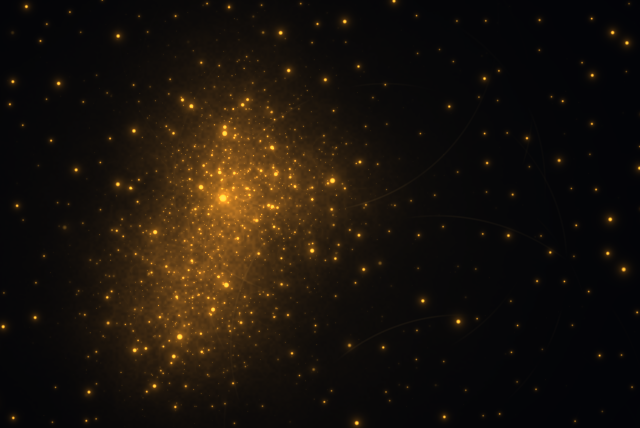
Give the GLSL for this background, as a Shadertoy shader.

```glsl
float hash(vec2 p) {
    vec3 q = fract(vec3(p.xyx) * 0.1031);
    q += dot(q, q.yzx + 33.33);
    return fract((q.x + q.y) * q.z);
}

float noise(vec2 p) {
    vec2 i = floor(p), f = fract(p);
    f = f * f * (3.0 - 2.0 * f);
    return mix(mix(hash(i), hash(i + vec2(1, 0)), f.x),
               mix(hash(i + vec2(0, 1)), hash(i + vec2(1, 1)), f.x), f.y);
}

float fbm(vec2 p) {
    float sum = 0.0, amp = 0.5;
    for (int i = 0; i < 4; i++) {
        sum += amp * noise(p);
        p = mat2(1.6, 1.2, -1.2, 1.6) * p + 7.3;
        amp *= 0.5;
    }
    return sum;
}

// Soft tilted ellipse
float blob(vec2 p, vec2 center, vec2 size, float angle) {
    float c = cos(angle), s = sin(angle);
    vec2 d = mat2(c, -s, s, c) * (p - center) / size;
    return exp(-dot(d, d));
}

// Roughly triangular dust cloud, pointing right
float cloudDensity(vec2 p) {
    return 0.62 * blob(p, vec2(0.53, 0.54), vec2(0.17, 0.27), -0.12)
         + 0.42 * blob(p, vec2(0.66, 0.57), vec2(0.18, 0.12), -0.15)
         + 0.46 * blob(p, vec2(0.42, 0.31), vec2(0.17, 0.18), -0.3)
         + 0.12 * blob(p, vec2(0.54, 0.43), vec2(0.40, 0.46), 0.0);
}

// Sharp core with a warm halo
vec3 star(vec2 p, vec2 center, float radius) {
    float d = length(p - center);
    float edge = 0.7 / iResolution.y;
    float core = 1.0 - smoothstep(radius * 0.5 - edge, radius + edge, d);
    float halo = exp(-d / (radius * 1.5));
    return core * vec3(0.85, 0.62, 0.18) + halo * vec3(0.55, 0.33, 0.04);
}

// Jittered star grid, thinned by the given coverage
vec3 starField(vec2 p, float cellSize, float radius, float coverage, float seed) {
    vec2 cell = floor(p / cellSize);
    vec3 light = vec3(0);
    for (int y = -1; y <= 1; y++)
    for (int x = -1; x <= 1; x++) {
        vec2 id = cell + vec2(x, y) + seed;
        vec2 jitter = vec2(hash(id + 11.7), hash(id + 43.1));
        float size = hash(id + 71.9);
        float visible = smoothstep(0.0, 0.15, coverage - hash(id));
        vec2 center = (id - seed + 0.1 + 0.8 * jitter) * cellSize;
        float gain = 0.35 + 0.65 * size;
        light += visible * gain * star(p, center, radius * (0.55 + pow(size, 5.0)));
    }
    return light;
}

// Thin broken arcs sweeping out of the cloud
float arcs(vec2 p) {
    float sum = 0.0, width = 0.8 / iResolution.y;
    for (int i = 0; i < 7; i++) {
        float k = float(i);
        vec2 center = vec2(0.72 + 0.06 * k, 0.95 - 0.19 * k);
        float d = abs(length(p - center) - 0.42 - 0.09 * hash(vec2(k, 5.0)));
        float broken = smoothstep(0.45, 0.75, noise(p * 9.0 + k * 13.0));
        sum += broken * (1.0 - smoothstep(0.0, 2.0 * width, d));
    }
    return sum * blob(p, vec2(0.85, 0.42), vec2(0.45, 0.4), 0.0);
}

void mainImage(out vec4 fragColor, in vec2 fragCoord) {
    vec2 p = fragCoord / iResolution.y;
    float cloud = cloudDensity(p);

    // Night sky with a faint warm centre
    vec3 color = mix(vec3(0.006, 0.010, 0.024), vec3(0.035, 0.034, 0.036),
                     blob(p, vec2(0.65, 0.5), vec2(0.7, 0.6), 0.0));

    // Glowing haze, grain and filaments
    float mottling = 0.65 + 0.7 * fbm(p * 9.0);
    float grain = 0.85 + 0.3 * noise(p * 150.0);
    vec2 warped = p + 0.06 * vec2(fbm(p * 5.0), fbm(p * 5.0 + 19.0));
    float strands = pow(1.0 - abs(2.0 * fbm(warped * 16.0) - 0.95), 12.0);
    color += cloud * mottling * grain * vec3(0.41, 0.25, 0.065);
    color += cloud * strands * vec3(0.07, 0.045, 0.01);
    color += arcs(p) * vec3(0.06, 0.045, 0.02);

    // Scattered stars, then the dust that follows the cloud
    color += starField(p, 0.072, 0.0036, 0.80, 17.0);
    color += starField(p, 0.042, 0.0035, cloud * 1.1, 131.0);
    color += 0.75 * starField(p, 0.023, 0.0023, cloud * 0.75, 257.0);
    color += 0.35 * starField(p, 0.012, 0.0016, 0.03 + cloud * 0.65, 389.0);

    // Brightest stars
    color += star(p, vec2(0.521, 0.537), 0.0085);
    color += 0.28 * exp(-length(p - vec2(0.521, 0.537)) / 0.035) * vec3(1.0, 0.62, 0.08);
    color += star(p, vec2(0.777, 0.578), 0.0065);
    color += star(p, vec2(0.525, 0.688), 0.0060);
    color += star(p, vec2(0.420, 0.213), 0.0068);
    color += star(p, vec2(0.529, 0.334), 0.0060);
    color += star(p, vec2(0.447, 0.752), 0.0050);
    color += star(p, vec2(0.137, 0.805), 0.0045);
    color += star(p, vec2(0.361, 0.098), 0.0045);
    color += star(p, vec2(0.988, 0.297), 0.0042);

    fragColor = vec4(min(color, vec3(1.0, 0.88, 0.45)), 1.0);
}
```
